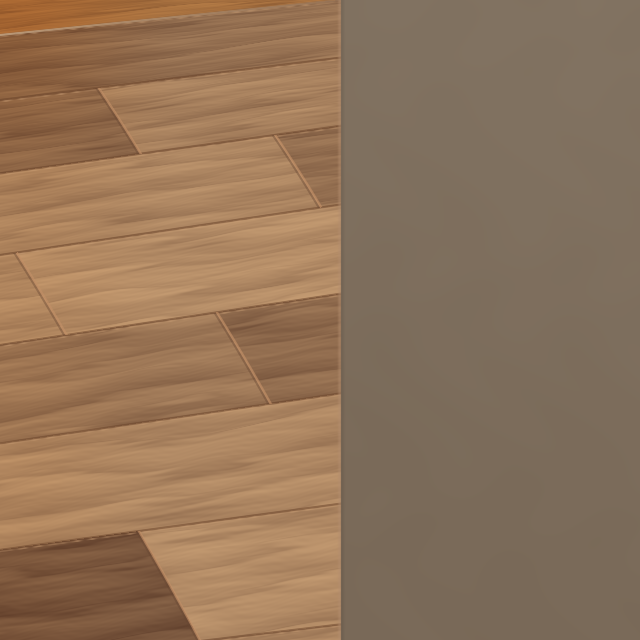
Give the GLSL for this texture, as a three.js fragment shader.

```glsl
// A plank floor in perspective fills the left half; a plain taupe panel fills the right.
// Row seams follow a quadratic in the row number, so solving it for each point gives
// the row. Slanted joints split rows into boards, and warped layered sines draw grain.
varying vec2 vUv;

// Joint position at the top of the row, then tone of the left and right board.
vec3 boardsInRow(float row) {
  if (row < 0.0) return vec3(9.0, 0.58, 0.58);
  if (row < 1.0) return vec3(9.0, 0.38, 0.38);
  if (row < 2.0) return vec3(0.154, 0.40, 0.68);
  if (row < 3.0) return vec3(0.430, 0.74, 0.46);
  if (row < 4.0) return vec3(0.026, 0.78, 0.83);
  if (row < 5.0) return vec3(0.339, 0.57, 0.42);
  if (row < 6.0) return vec3(9.0, 0.76, 0.76);
  if (row < 7.0) return vec3(0.217, 0.19, 0.82);
  return vec3(9.0, 0.70, 0.70);
}

// Long streaks: each layer is bent along the board and by the layers before it.
float grain(vec2 q, float seed) {
  float sum = 0.0, amp = 0.42, freq = 13.0;
  for (int i = 0; i < 5; i++) {
    float n = float(i);
    float bend = sin(q.x * (9.0 + 7.0 * n) + q.y * (4.0 + 3.0 * n) + seed * (n + 1.0));
    sum += amp * sin(q.y * freq + 1.3 * bend + seed * (3.0 + n) + 1.4 * sum);
    freq *= 1.75;
    amp *= 0.8;
  }
  return sum;
}

float line(float d, float width) {
  return 1.0 - smoothstep(width * 0.3, width, abs(d));
}

vec3 woodFloor(vec2 p) {
  // Invert depth = a + b * k + c * k * k for the row coordinate k.
  float side = p.x / 0.531, depth = 1.0 - p.y;
  float a = mix(0.0547, 0.0, side);
  float b = mix(0.0951, 0.0820, side);
  float c = mix(0.0065, 0.0082, side);
  float k = (sqrt(max(b * b + 4.0 * c * (depth - a), 0.0)) - b) / (2.0 * c);
  float row = floor(k), across = k - row;

  // Board tone, blended over the slanted joint.
  vec3 boards = boardsInRow(row);
  float jointDist = (p.x - boards.x - across * (0.060 + 0.006 * row)) * 0.84;
  float rightBoard = smoothstep(-0.001, 0.001, jointDist);
  float tone = mix(boards.y, boards.z, rightBoard);
  float seed = row * 2.37 + step(0.0, jointDist) * 4.1 + 1.3;

  float streaks = grain(vec2(p.x, k), seed);
  float vein = pow(0.5 + 0.5 * sin(k * 21.0 + 2.0 * streaks
             + 1.5 * sin(p.x * 13.0 + seed) + seed), 6.0);
  float pores = sin(k * 150.0 + 3.0 * sin(p.x * 47.0 + k * 9.0)) * sin(p.x * 95.0 + k * 31.0);
  tone += 0.13 * streaks - 0.13 * vein + 0.025 * pores + 0.04;
  tone += row == 0.0 ? 0.22 * side - 0.04 : 0.0;
  vec3 wood = mix(vec3(0.40, 0.27, 0.19), vec3(0.76, 0.60, 0.44), clamp(tone, -0.1, 1.12));

  // Warm light at the far left, strongest in the top row.
  float warm = (1.0 - smoothstep(0.0, 0.3, p.x)) * (0.25 + 0.6 * smoothstep(0.65, 1.0, p.y));
  wood *= mix(vec3(1.0), vec3(1.0, 0.89, 0.74), warm);
  if (row < 0.0) wood *= vec3(1.05, 0.93, 0.72);

  // Dark seams with a broken pale lip below, then pale joints with a thin shadow.
  float nearest = floor(k + 0.5);
  float seamDist = (k - nearest) * (b + 2.0 * c * k);
  float chips = 0.5 + 0.5 * sin(p.x * 260.0 + nearest * 5.0) * sin(p.x * 37.0 + nearest);
  wood = mix(wood, vec3(0.42, 0.27, 0.17), 0.55 * line(seamDist, 0.0028));
  wood = mix(wood, vec3(0.78, 0.61, 0.45), 0.5 * chips * line(seamDist - 0.0025, 0.002));
  float farSeam = nearest == 0.0 ? 1.0 - 0.6 * side : 0.0;
  wood = mix(wood, vec3(0.78, 0.66, 0.53), 0.8 * farSeam * line(seamDist, 0.0025));
  wood = mix(wood, vec3(0.40, 0.27, 0.19), 0.4 * line(jointDist + 0.003, 0.0025));
  wood = mix(wood, vec3(0.76, 0.56, 0.40), 0.65 * line(jointDist, 0.0026));

  // Pale rim where the floor meets the panel.
  return mix(wood, vec3(0.70, 0.55, 0.43), 0.5 * smoothstep(0.526, 0.531, p.x));
}

vec3 taupePanel(vec2 p) {
  float light = smoothstep(0.0, 1.0, p.y * 0.85 + (p.x - 0.53) * 0.25);
  vec3 paint = mix(vec3(0.475, 0.412, 0.345), vec3(0.506, 0.447, 0.380), light);
  paint += 0.003 * sin(p.x * 31.0 + 2.0 * sin(p.y * 17.0)) * sin(p.y * 23.0 + p.x * 11.0);
  return paint * (1.0 - 0.09 * (1.0 - smoothstep(0.533, 0.541, p.x)));
}

void main() {
  float panel = smoothstep(0.5315, 0.5340, vUv.x);
  gl_FragColor = vec4(mix(woodFloor(vUv), taupePanel(vUv), panel), 1.0);
}
```
